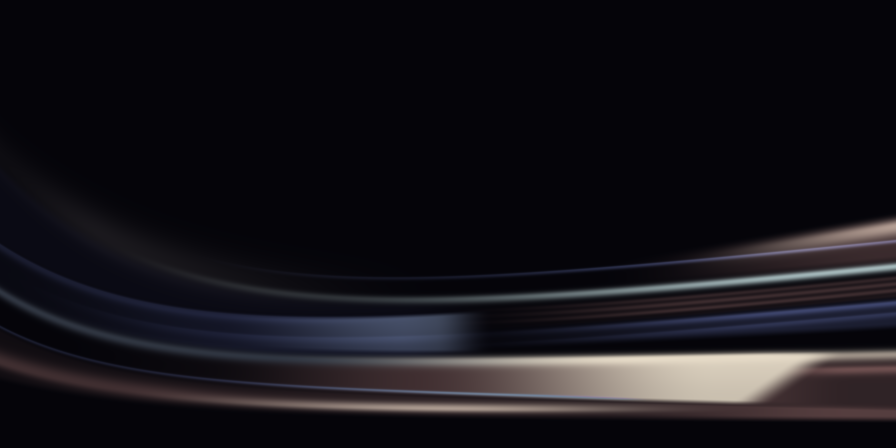
Give the GLSL for this background, as a WebGL 1 fragment shader.

```glsl
precision highp float;
// Flowing ribbons of light on near-black: strands sweep down from the left and
// fan out to the right. Each path is a line plus an exponential rise; soft
// bands fill the gaps between paths and narrow glows trace their edges.
uniform vec2 u_resolution;

const vec3 NIGHT = vec3(0.018, 0.016, 0.036);
const vec3 CREAM = vec3(0.83, 0.79, 0.70);
const vec3 BROWN = vec3(0.30, 0.215, 0.20);
const vec3 STEEL = vec3(0.27, 0.31, 0.35);
const vec3 TEAL = vec3(0.62, 0.70, 0.69);
const vec3 INDIGO = vec3(0.22, 0.25, 0.38);

// Height of a path that starts at "left" and settles onto a straight line.
float path(float x, float left, float base, float slope, float decay) {
  return base + slope * x + (left - base) * exp(-decay * x);
}

// Soft fill between two heights.
float band(float y, float low, float high, float soft) {
  return smoothstep(low - soft, low + soft, y)
       * (1.0 - smoothstep(high - soft, high + soft, y));
}

// Glow around distance d with separate widths above and below.
float glow(float d, float above, float below) {
  float t = d / mix(below, above, step(0.0, d));
  return exp(-t * t);
}

// Rise to one around "peak", with its own reach on either side.
float along(float x, float start, float peak, float stop) {
  return smoothstep(start, peak, x) * (1.0 - smoothstep(peak, stop, x));
}

// Upper fan: pale rim, brown sheet, long teal strand and grained sheet below.
vec3 upperRibbons(float x, float y, float rim, float strand, float seam) {
  float crest = 0.18 + 0.333 * x;
  float right = smoothstep(0.66, 1.0, x);
  vec3 c = BROWN * 0.7 * band(y, strand + 0.012, crest, 0.014) * right;
  c += CREAM * 0.6 * glow(y - crest + 0.018, 0.014, 0.022) * smoothstep(0.74, 1.04, x);
  c += INDIGO * glow(y - rim, 0.003, 0.005) * (0.25 + 0.6 * smoothstep(0.4, 0.9, x))
     * smoothstep(0.2, 0.45, x);
  c += vec3(0.085, 0.08, 0.078) * glow(y - strand - 0.012, 0.055, 0.035)
     * (1.0 - smoothstep(0.1, 0.5, x)) * (0.4 + 0.6 * smoothstep(0.0, 0.12, x));
  float shine = 0.2 * smoothstep(0.1, 0.35, x) + 0.8 * smoothstep(0.3, 0.95, x);
  c += TEAL * shine * glow(y - strand, 0.008, 0.010);
  float grain = 0.75 + 0.25 * sin((y - strand) * 440.0);
  c += BROWN * 0.72 * grain * band(y, seam + 0.016, strand - 0.022, 0.009)
     * smoothstep(0.48, 0.8, x);
  return c;
}

// Blue sheets and the translucent steel patch between them.
vec3 blueRibbons(float x, float y, float strand, float fold, float seam, float hem, float spine) {
  float left = 1.0 - smoothstep(0.44, 0.56, x);
  float open = smoothstep(0.0, 0.3, x);
  float sheet = band(y, spine + 0.012, fold, 0.009);
  vec3 c = vec3(0.06, 0.07, 0.115) * sheet * left * (0.3 + 0.7 * open);
  c += vec3(0.022, 0.024, 0.042) * band(y, fold, strand - 0.01, 0.015) * left;
  float patchLight = smoothstep(0.24, 0.47, x) * (1.0 - smoothstep(0.485, 0.55, x));
  float fade = 0.65 + 0.35 * smoothstep(spine, fold, y);
  c += STEEL * 0.72 * patchLight * fade * band(y, spine + 0.022, fold, 0.006);
  c += INDIGO * 0.28 * glow(y - fold, 0.004, 0.014) * (1.0 - smoothstep(0.3, 0.5, x));
  c += INDIGO * 0.18 * open * glow(y - seam, 0.004, 0.012) * left;
  float right = smoothstep(0.46, 0.9, x);
  c += INDIGO * 0.4 * right * band(y, hem, seam + 0.008, 0.009);
  c += INDIGO * 0.62 * right * glow(y - seam, 0.005, 0.008);
  c += INDIGO * 0.35 * right * glow(y - seam + 0.024, 0.004, 0.008);
  return c;
}

// Lower sheet: pale block with a slanted end, bright spine and brown tail.
vec3 lowerRibbons(float x, float y, float spine, float thread, float keel, float hem) {
  float slant = 0.931 - 0.727 * (0.219 - y);
  float lit = 1.0 - smoothstep(slant - 0.03, slant + 0.018, x);
  float sheet = band(y, thread - 0.004, spine + 0.004, 0.007);
  float warmth = smoothstep(0.22, 0.5, x);
  float tail = smoothstep(0.84, 0.95, x);
  vec3 brown = BROWN * (0.15 + 0.65 * warmth) * smoothstep(0.05, 0.35, x);
  brown *= 1.0 - 0.3 * tail;
  brown += BROWN * 0.8 * tail * glow(y - spine + 0.032, 0.008, 0.012);
  vec3 block = CREAM * (0.93 + 0.07 * smoothstep(thread, spine, y));
  vec3 c = mix(brown, block, lit * smoothstep(0.46, 0.80, x)) * sheet;
  // Brown underside and its glowing keel.
  float under = band(y, hem, thread - 0.006, 0.009);
  c += BROWN * under * (0.15 + 0.3 * warmth + 0.6 * smoothstep(0.65, 0.95, x));
  c += CREAM * 0.62 * glow(y - keel - 0.008, 0.012, 0.008) * along(x, 0.12, 0.5, 0.85);
  c += BROWN * 0.62 * glow(y - keel - 0.012, 0.024, 0.014) * (1.0 - smoothstep(0.15, 0.5, x));
  // Spine: cool and faint at the left, pale across the middle.
  vec3 spineColor = mix(STEEL * 0.62, CREAM * 1.06, smoothstep(0.3, 0.72, x));
  float spineLight = glow(y - spine, 0.011, 0.013) * (1.0 - 0.4 * tail);
  c = mix(c, max(c, spineColor), spineLight);
  // Thin thread that stops short of the right side.
  float threadLight = (0.35 + 0.65 * smoothstep(0.1, 0.6, x)) * (1.0 - smoothstep(0.69, 0.73, x));
  vec3 threadColor = mix(INDIGO, STEEL * 1.6, smoothstep(0.2, 0.6, x));
  return mix(c, max(c, threadColor), threadLight * glow(y - thread, 0.003, 0.004));
}

void main() {
  vec2 p = gl_FragCoord.xy / u_resolution;
  float x = p.x;
  float y = p.y;
  // Paths from top to bottom.
  float rim = path(x, 0.740, 0.253, 0.208, 6.0);
  float strand = path(x, 0.635, 0.195, 0.208, 5.2);
  float fold = path(x, 0.453, 0.172, 0.216, 5.4);
  float seam = path(x, 0.400, 0.143, 0.180, 5.4);
  float hem = path(x, 0.350, 0.160, 0.110, 6.0);
  float spine = path(x, 0.349, 0.167, 0.042, 7.0);
  float thread = path(x, 0.271, 0.146, -0.050, 8.0);
  float keel = path(x, 0.180, 0.068, 0.013, 6.0);
  float floorLine = path(x, 0.155, 0.073, -0.010, 6.0);

  vec3 color = NIGHT + upperRibbons(x, y, rim, strand, seam);
  color += blueRibbons(x, y, strand, fold, seam, hem, spine);
  color += lowerRibbons(x, y, spine, thread, keel, floorLine);
  gl_FragColor = vec4(min(color, vec3(1.0)), 1.0);
}
```
